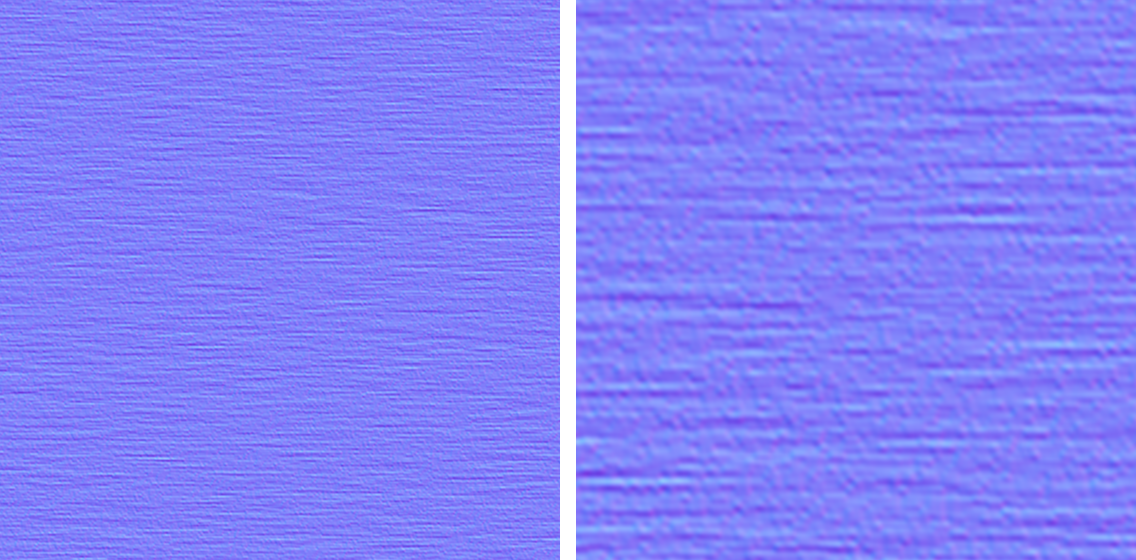
Left, the full canvas; right, a detail of the centre.
Reproduce this texture map procedurally as a Shadertoy shader.

```glsl
float hash(vec2 p) {
    return fract(sin(dot(p, vec2(127.1, 311.7))) * 43758.5453);
}

// One row of smooth 1D noise, shifted so neighbouring rows do not line up
float fibre(float row, float x) {
    x += 31.0 * hash(vec2(row, 7.3));
    float cell = floor(x);
    return mix(hash(vec2(cell, row)), hash(vec2(cell + 1.0, row)),
               smoothstep(0.0, 1.0, x - cell));
}

float noise(vec2 p) {
    float row = floor(p.y);
    return mix(fibre(row, p.x), fibre(row + 1.0, p.x),
               smoothstep(0.0, 1.0, p.y - row));
}

// Long brushed streaks, shorter thin ones and a fine grain
float height(vec2 p) {
    float bend = 0.003 * noise(p * vec2(8.0, 13.0));
    vec2 q = p + vec2(0.0, bend);
    float strength = mix(0.75, 1.25, noise(p * vec2(9.0, 50.0) + 5.0));
    float streaks = 0.19 * noise(q * vec2(14.0, 172.0))
                  + 0.16 * noise(q * vec2(24.0, 248.0) + 40.0);
    float grain = 0.14 * noise(p * vec2(225.0, 235.0) + 90.0);
    return strength * streaks + grain;
}

void mainImage(out vec4 fragColor, in vec2 fragCoord) {
    vec2 p = fragCoord / iResolution.y;

    // Surface slope by central differences
    vec2 e = vec2(0.75 / 512.0, 0.0);
    vec2 slope = vec2(height(p + e.xy) - height(p - e.xy),
                      height(p + e.yx) - height(p - e.yx));

    // Slope to colour: green follows y, red mixes both, blue falls off when steep
    float red = 0.505 + 0.32 * slope.y + slope.x;
    float green = 0.5 + slope.y;
    float blue = 0.979 + 0.2 * slope.y - 0.6 * slope.y * slope.y;
    fragColor = vec4(clamp(vec3(red, green, blue), 0.0, 1.0), 1.0);
}
```
